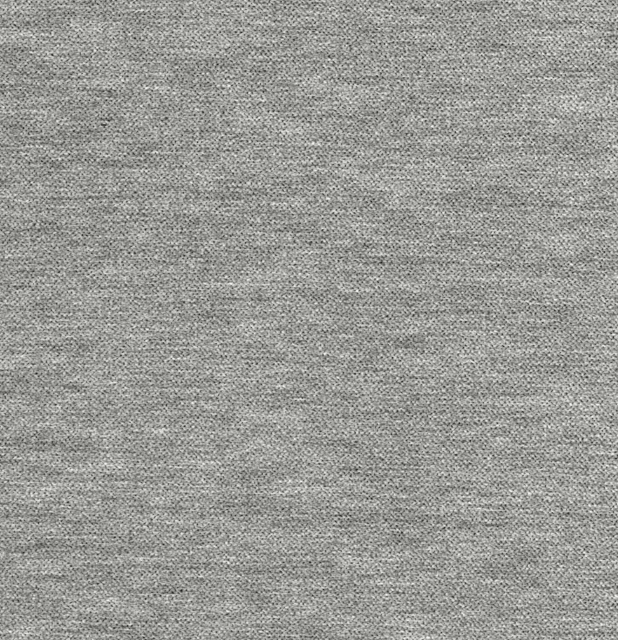
Reproduce this texture procedurally as a WebGL 1 fragment shader.

```glsl
precision highp float;

// Heather grey pique knit: a staggered lattice of dark stitch holes, unevenly
// warped and leaning to one diagonal, under thin horizontal fibre streaks made
// from stretched gradient noise, with crisp yarn grain and a few bits of lint.

uniform vec2 u_resolution;

const float TAU = 6.28318;
const vec2 STITCH_COUNT = vec2(121.0, 108.0); // lattice periods per canvas height
const float MEAN_TONE = 0.596;
const vec3 YARN_TINT = vec3(0.004, 0.005, -0.011);

float hash(vec2 p) {
  vec3 q = fract(vec3(p.xyx) * 0.1031);
  q += dot(q, q.yzx + 33.33);
  return fract((q.x + q.y) * q.z);
}

float cornerSlope(vec2 cell, vec2 offset) {
  float angle = TAU * hash(cell);
  return dot(vec2(cos(angle), sin(angle)), offset);
}

// Gradient noise, about -0.7 to 0.7
float gradientNoise(vec2 p) {
  vec2 cell = floor(p);
  vec2 f = p - cell;
  vec2 blend = f * f * f * (f * (f * 6.0 - 15.0) + 10.0);
  vec2 e = vec2(1.0, 0.0);
  float low = mix(cornerSlope(cell, f), cornerSlope(cell + e, f - e), blend.x);
  float high = mix(cornerSlope(cell + e.yx, f - e.yx),
                   cornerSlope(cell + e.xx, f - e.xx), blend.x);
  return mix(low, high, blend.y);
}

vec2 noisePair(vec2 p) {
  return vec2(gradientNoise(p), gradientNoise(p + 41.7));
}

// Fibre streaks: several sizes of noise drawn out along the rows
float fibreStreaks(vec2 p) {
  float sum = 0.0;
  float weight = 0.052;
  vec2 scale = vec2(4.0, 24.0);
  for (int i = 0; i < 5; i++) {
    sum += weight * gradientNoise(p * scale + 17.3 * float(i));
    scale *= vec2(1.75, 1.8);
    weight *= 1.2;
  }
  return sum;
}

// Staggered loops with dark holes; slant leans the loops to one diagonal,
// rib shades each course of loops from its lower to its upper edge
float knit(vec2 p, float depth, float slant, float rib) {
  vec2 phase = TAU * p * STITCH_COUNT;
  float lattice = cos(phase.x) * cos(phase.y);
  float hole = smoothstep(0.25, 0.95, lattice);
  float lean = sin(phase.x + phase.y);
  float course = sin(phase.y);
  return depth * (0.020 - 0.075 * lattice - 0.115 * hole) + slant * lean + rib * course;
}

// Soft-edged short thread
float lintMask(vec2 p, vec2 centre, float angle, float halfLength) {
  vec2 along = vec2(cos(angle), sin(angle));
  vec2 d = p - centre;
  d -= along * clamp(dot(d, along), -halfLength, halfLength);
  return 1.0 - smoothstep(0.0006, 0.0022, length(d));
}

void main() {
  vec2 uv = gl_FragCoord.xy / u_resolution;
  vec2 p = gl_FragCoord.xy / u_resolution.y;

  // The cloth sags, and single loops sit unevenly
  vec2 warp = 0.008 * noisePair(p * 3.0) + 0.0020 * noisePair(p * 45.0);
  warp += vec2(0.0034, 0.0018) * noisePair(p * vec2(85.0, 150.0) + 9.0);
  vec2 cloth = p + warp + vec2(0.0, 0.02 * uv.x * uv.x);

  // Stitches: holes deeper to the top, diagonal lean stronger to the right
  float depth = 0.84 + 0.10 * uv.x + 0.18 * uv.y;
  depth *= 1.0 + 1.2 * gradientNoise(p * vec2(60.0, 110.0));
  float slant = 0.018 + 0.034 * uv.x;
  slant *= 1.0 + gradientNoise(p * vec2(60.0, 80.0) + 23.0);
  float rib = 0.030 + 0.05 * gradientNoise(p * vec2(20.0, 60.0) + 57.0);
  float tone = MEAN_TONE + knit(cloth, depth, slant, rib);

  // Heather streaks, with rare pale slubs
  vec2 rows = p + 0.006 * noisePair(p * 4.0 + 7.0);
  tone += fibreStreaks(rows);
  float slub = gradientNoise(rows * vec2(14.0, 120.0) + 71.0);
  tone += 0.09 * smoothstep(0.36, 0.62, slub);

  // Yarn grain, drawn out along the rows, and broad shading
  tone += 0.20 * gradientNoise(p * vec2(125.0, 265.0));
  tone += 0.23 * gradientNoise(p * vec2(273.0, 347.0) + 5.0);
  tone += 0.026 * gradientNoise(p * 2.3 + 3.0) + 0.025 * (uv.x - 0.5);

  // Stray lint, mostly pale
  for (int i = 0; i < 4; i++) {
    float id = float(i);
    vec2 centre = vec2(hash(vec2(id, 3.7)), hash(vec2(id, 8.2)));
    float mask = lintMask(p, centre, TAU * hash(vec2(id, 5.1)), 0.003);
    tone = mix(tone, i == 0 ? 0.2 : 0.86, 0.8 * mask);
  }

  gl_FragColor = vec4(clamp(vec3(tone) + YARN_TINT, 0.12, 0.95), 1.0);
}
```
